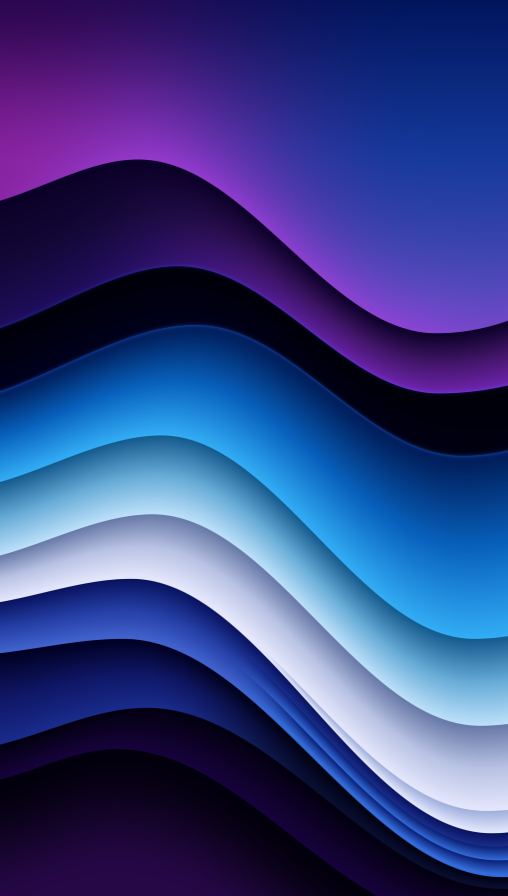
This background is drawn by a Shadertoy shader. Its source:

```glsl
// Stacked paper-like waves under a violet to blue sky.
// Each wave edge is a crest-to-trough cosine with eased ends; the sheets are
// painted back to front, each shaded by its relative depth below its edge.

const float PI = 3.14159265;

// Height of an edge, measured downward from the top of the canvas
float wave(float x, float left, vec2 crest, vec2 trough, float right) {
    if (x < crest.x) {
        float d = (crest.x - x) / crest.x;
        return mix(crest.y, left, d * d * (2.0 - d));
    }
    if (x > trough.x) {
        float d = (x - trough.x) / (1.0 - trough.x);
        return mix(trough.y, right, d * d);
    }
    float t = (x - crest.x) / (trough.x - crest.x);
    return mix(crest.y, trough.y, 0.5 - 0.5 * cos(PI * t));
}

// Three-stop gradient
vec3 ramp(float t, vec3 a, vec3 b, vec3 c) {
    return t < 0.5 ? mix(a, b, t * 2.0) : mix(b, c, t * 2.0 - 1.0);
}

// Relative depth between an edge and the edge below it
float depthIn(float y, float top, float bottom) {
    return clamp((y - top) / max(bottom - top, 0.004), 0.0, 1.0);
}

// Lay a sheet over the colour below its smooth edge
vec3 cover(vec3 under, vec3 sheet, float depth, float opacity) {
    float soft = max(fwidth(depth), 1e-5);
    return mix(under, sheet, opacity * smoothstep(-0.6 * soft, 0.6 * soft, depth));
}

// Thin light along an edge
vec3 rim(vec3 colour, float depth, vec3 light) {
    return colour + light * exp(-abs(depth) / 0.0016);
}

vec3 sky(vec2 p, float edge) {
    vec3 violet = mix(vec3(0.16, 0.02, 0.30), vec3(0.52, 0.13, 0.61),
                      smoothstep(-0.02, 0.19, p.y));
    vec3 blue = ramp(clamp(p.y / 0.34, 0.0, 1.0), vec3(0.0, 0.08, 0.36),
                     vec3(0.07, 0.22, 0.60), vec3(0.26, 0.30, 0.71));
    vec3 colour = mix(violet, blue, smoothstep(0.0, 0.85, p.x));
    float glow = exp(-max(edge - p.y, 0.0) / 0.055);
    glow *= 0.75 * smoothstep(-0.15, 0.35, p.x) * (1.0 - 0.4 * smoothstep(0.8, 1.0, p.x));
    return mix(colour, vec3(0.65, 0.25, 0.87), glow);
}

void mainImage(out vec4 fragColor, in vec2 fragCoord) {
    vec2 p = fragCoord / iResolution.xy;
    p.y = 1.0 - p.y;
    float x = p.x, y = p.y;

    // Edges from top to bottom
    float purple = wave(x, 0.224, vec2(0.272, 0.178), vec2(0.859, 0.372), 0.358);
    float black  = wave(x, 0.366, vec2(0.350, 0.297), vec2(0.864, 0.439), 0.430);
    float azure  = wave(x, 0.437, vec2(0.385, 0.363), vec2(0.910, 0.509), 0.503);
    float ice    = wave(x, 0.538, vec2(0.318, 0.486), vec2(0.933, 0.713), 0.710);
    float white  = wave(x, 0.620, vec2(0.300, 0.574), vec2(0.945, 0.810), 0.808);
    float fold   = wave(x, 0.672, vec2(0.258, 0.645), vec2(0.956, 0.905), 0.904);
    float cobalt = wave(x, 0.672, vec2(0.258, 0.646), vec2(0.968, 0.930), 0.929);
    float navy   = wave(x, 0.729, vec2(0.242, 0.713), vec2(0.990, 0.979), 0.979);
    float plum   = wave(x, 0.831, vec2(0.288, 0.790), vec2(0.990, 0.992), 0.992);
    float base   = wave(x, 0.870, vec2(0.230, 0.836), vec2(0.920, 1.030), 1.030);

    vec3 colour = sky(p, purple);

    // Upper dark sheets
    vec3 lit = mix(vec3(0.12, 0.05, 0.36), vec3(0.43, 0.14, 0.68), smoothstep(0.1, 0.8, x));
    vec3 sheet = ramp(depthIn(y, purple, black), vec3(0.04, 0.0, 0.15), lit * 0.6, lit);
    colour = cover(colour, sheet, y - purple, 1.0);
    sheet = mix(vec3(0.0, 0.0, 0.03), vec3(0.0, 0.0, 0.12),
                depthIn(y, black, azure) * (1.0 - 0.6 * x));
    colour = cover(colour, sheet, y - black, 1.0);
    colour = rim(colour, y - black, vec3(0.03, 0.06, 0.20));

    // Bright sheets
    sheet = ramp(depthIn(y, azure, ice), vec3(0.0, 0.10, 0.33),
                 vec3(0.03, 0.38, 0.74), vec3(0.20, 0.68, 0.96));
    colour = cover(colour, sheet, y - azure, 1.0);
    colour = rim(colour, y - azure, vec3(0.05, 0.14, 0.28));
    sheet = ramp(depthIn(y, ice, white), vec3(0.08, 0.35, 0.55),
                 vec3(0.40, 0.67, 0.84), vec3(0.74, 0.88, 0.98));
    colour = cover(colour, sheet, y - ice, 1.0);
    sheet = ramp(depthIn(y, white, fold), vec3(0.40, 0.47, 0.65),
                 vec3(0.72, 0.76, 0.89), vec3(0.90, 0.91, 0.99));
    colour = cover(colour, sheet, y - white, 1.0);
    sheet = mix(vec3(0.62, 0.68, 0.86), vec3(0.90, 0.92, 1.0), depthIn(y, fold, cobalt));
    colour = cover(colour, sheet, y - fold, smoothstep(0.5, 0.62, x));

    // Cobalt sheet, split into ribbons toward the right
    sheet = ramp(depthIn(y, cobalt, navy), vec3(0.03, 0.07, 0.37),
                 vec3(0.14, 0.24, 0.64), vec3(0.26, 0.39, 0.81));
    colour = cover(colour, sheet, y - cobalt, 1.0);
    for (float i = 1.0; i < 3.0; i++) {
        float ribbon = mix(cobalt, navy, i * 0.31);
        float nextRibbon = mix(cobalt, navy, (i + 1.0) * 0.31);
        sheet = mix(vec3(0.04, 0.12, 0.45), vec3(0.20, 0.42, 0.85), depthIn(y, ribbon, nextRibbon));
        colour = cover(colour, sheet, y - ribbon, smoothstep(0.44, 0.62, x));
    }

    // Lower dark sheets
    sheet = ramp(depthIn(y, navy, plum), vec3(0.0, 0.0, 0.13),
                 vec3(0.06, 0.09, 0.40), vec3(0.10, 0.17, 0.55));
    sheet *= 1.0 - 0.65 * smoothstep(0.3, 0.65, x);
    colour = cover(colour, sheet, y - navy, 1.0);
    sheet = mix(vec3(0.01, 0.0, 0.06), vec3(0.09, 0.01, 0.24), depthIn(y, plum, base));
    colour = cover(colour, sheet, y - plum, 1.0);
    sheet = mix(vec3(0.01, 0.0, 0.05), vec3(0.15, 0.03, 0.28), smoothstep(0.0, 0.15, y - base));
    colour = cover(colour, sheet, y - base, 1.0);

    fragColor = vec4(colour, 1.0);
}
```
